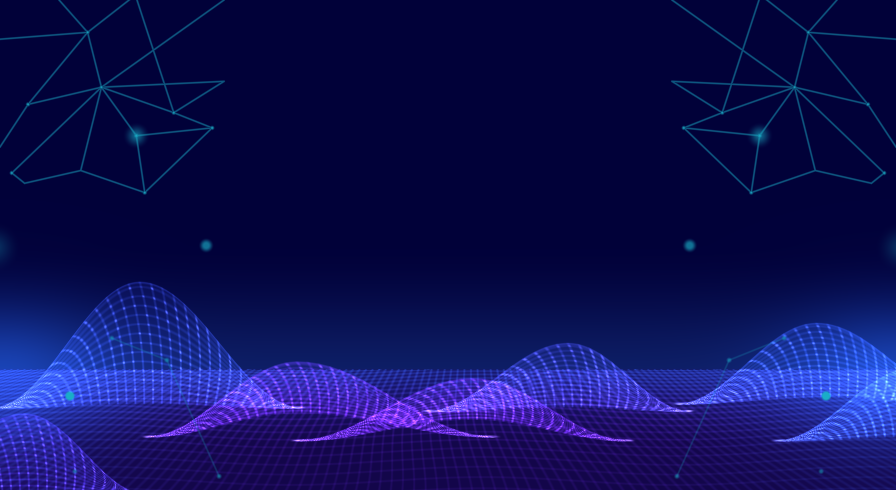
This background is drawn by a WebGL 2 fragment shader. Its source:

```glsl
#version 300 es
precision highp float;

uniform vec2 u_resolution;
out vec4 fragColor;

const float ASPECT = 1.82;
const float HORIZON = 0.246;
const vec3 NAVY = vec3(0.005, 0.004, 0.225);
const vec3 HAZE = vec3(0.055, 0.125, 0.41);
const vec3 FLOOR = vec3(0.075, 0.025, 0.29);
const vec3 CYAN = vec3(0.10, 0.68, 0.78);
const vec3 BLUE = vec3(0.24, 0.46, 0.95);
const vec3 VIOLET = vec3(0.52, 0.20, 0.95);
const vec3 INDIGO = vec3(0.32, 0.22, 0.85);

// Network joints on the left side; the right side is mirrored.
const vec2 NODES[21] = vec2[21](
  vec2(0.178, 0.934), vec2(0.206, 0.822), vec2(0.057, 0.787), vec2(0.024, 0.647),
  vec2(0.277, 0.723), vec2(0.294, 0.607), vec2(0.431, 0.739), vec2(0.353, 0.770),
  vec2(0.455, 0.834), vec2(0.164, 0.652), vec2(0.050, 0.626), vec2(0.0, 0.92),
  vec2(0.12, 1.0), vec2(0.275, 1.01), vec2(0.455, 1.0), vec2(0.0, 0.70),
  vec2(0.227, 0.310), vec2(0.339, 0.265), vec2(0.142, 0.192), vec2(0.445, 0.028),
  vec2(0.152, 0.038));
const ivec2 EDGES[24] = ivec2[24](
  ivec2(0, 12), ivec2(0, 13), ivec2(0, 1), ivec2(0, 2), ivec2(0, 11), ivec2(1, 2),
  ivec2(1, 3), ivec2(1, 4), ivec2(1, 9), ivec2(1, 8), ivec2(1, 14), ivec2(1, 7),
  ivec2(7, 13), ivec2(7, 8), ivec2(7, 6), ivec2(4, 6), ivec2(4, 5), ivec2(5, 6),
  ivec2(5, 9), ivec2(9, 10), ivec2(3, 10), ivec2(2, 15), ivec2(16, 17), ivec2(17, 19));

float hash(vec2 p) {
  vec3 q = fract(vec3(p.xyx) * 0.1031);
  q += dot(q, q.yzx + 33.33);
  return fract((q.x + q.y) * q.z);
}

float segmentDistance(vec2 p, vec2 a, vec2 b) {
  vec2 ab = b - a;
  return length(p - a - ab * clamp(dot(p - a, ab) / dot(ab, ab), 0.0, 1.0));
}

float gridLine(float v, float scale) {
  float width = clamp(fwidth(v) * scale, 0.0001, 0.7);
  return 1.0 - smoothstep(0.0, width, abs(fract(v) - 0.5));
}

float disc(vec2 p, vec2 centre, float radius, float blur) {
  return 1.0 - smoothstep(radius - blur, radius + blur, length(p - centre));
}

// Wire hill: widths are its left and right reach, lift arches its lower rim.
vec3 hill(vec2 p, vec2 foot, float height, vec2 widths, float lift, vec3 tint, float scale) {
  float t = (p.x - foot.x) / (p.x < foot.x ? widths.x : widths.y);
  float bell = pow(cos(1.5708 * clamp(t, -1.0, 1.0)), 2.0);
  float bottom = foot.y + lift * bell;
  float span = max((height - lift) * bell, 0.002);
  float s = (p.y - bottom) / span;
  float inside = smoothstep(-0.003, 0.001, p.y - bottom)
    * (1.0 - smoothstep(-0.001, 0.003, p.y - bottom - span))
    * (1.0 - smoothstep(0.96, 1.04, abs(t)));
  vec2 grid = vec2((p.x - foot.x) * (56.0 - 12.0 * s) + 1.5 * s * s, s * 13.0);
  float columns = gridLine(grid.x, scale);
  float rows = gridLine(grid.y, scale);
  float crest = 1.0 - smoothstep(0.0, 0.005, abs(p.y - bottom - span));
  float tail = pow(min(abs(t), 1.0), 7.0);
  float sparkle = columns * rows * hash(floor(grid) + foot * 91.0);
  float light = 0.08 + (0.30 * columns + 0.22 * rows) * mix(1.0, 0.55, clamp(s, 0.0, 1.0));
  light += 0.22 * crest + 0.5 * sparkle + 0.35 * tail;
  return inside * light * mix(tint, vec3(0.85, 0.75, 1.0), 0.5 * tail + 0.25 * sparkle);
}

vec3 backdrop(vec2 p, float side) {
  vec3 c = mix(HAZE, NAVY, smoothstep(0.20, 0.50, p.y));
  vec3 ground = mix(FLOOR, vec3(0.09, 0.09, 0.42), smoothstep(0.08, HORIZON, p.y));
  c = mix(ground, c, smoothstep(HORIZON - 0.004, HORIZON + 0.004, p.y));
  float glow = exp(-dot(vec2(side * 4.5, (p.y - 0.23) * 7.0), vec2(side * 4.5, (p.y - 0.23) * 7.0)));
  return c + glow * vec3(0.05, 0.15, 0.32);
}

vec3 floorMesh(vec2 p, float side, float scale) {
  float depth = max(HORIZON - p.y, 0.0);
  float rows = gridLine(14.0 * log(depth + 0.08 + 0.008 * sin(p.x * 8.0)), scale);
  float columns = gridLine((p.x - 0.5 * ASPECT) * 24.0 / (0.32 + depth) + 0.6 * sin(depth * 18.0), scale);
  vec3 tint = mix(BLUE, VIOLET, smoothstep(0.0, 0.6, side) * smoothstep(0.0, 0.10, depth));
  float fade = mix(0.26, 0.12, smoothstep(0.0, 0.24, depth));
  return step(p.y, HORIZON) * fade * (0.6 * rows + 0.7 * columns) * tint;
}

float network(vec2 p) {
  float light = 0.0;
  for (int i = 0; i < 24; i++) {
    float d = segmentDistance(p, NODES[EDGES[i].x], NODES[EDGES[i].y]);
    light = max(light, 0.5 * (1.0 - smoothstep(0.0, 0.0034, d)));
  }
  light *= mix(0.45, 1.0, step(0.5, p.y));
  for (int i = 0; i < 8; i++) light = max(light, 0.9 * disc(p, NODES[i], 0.003, 0.003));
  return light;
}

float orbs(vec2 p) {
  float light = 0.65 * disc(p, NODES[4], 0.012, 0.016);
  light += 0.65 * disc(p, vec2(0.419, 0.499), 0.010, 0.006);
  light += 0.35 * disc(p, vec2(-0.01, 0.495), 0.018, 0.035);
  light += disc(p, NODES[18], 0.009, 0.003);
  for (int i = 16; i < 21; i++) light += 0.5 * disc(p, NODES[i], 0.004, 0.003);
  return min(light, 1.0);
}

void main() {
  vec2 p = gl_FragCoord.xy / u_resolution * vec2(ASPECT, 1.0);
  float scale = u_resolution.y / 280.0;
  float side = min(p.x, ASPECT - p.x);
  vec2 mirrored = vec2(side, p.y);
  vec3 c = backdrop(p, side) + floorMesh(p, side, scale);

  // Far hills, then near hills.
  c += hill(p, vec2(0.284, 0.167), 0.257, vec2(0.30, 0.33), 0.01, mix(BLUE, INDIGO, 0.4), scale);
  c += hill(p, vec2(1.659, 0.175), 0.165, vec2(0.285, 0.32), 0.015, mix(BLUE, INDIGO, 0.3), scale);
  c += hill(p, vec2(1.154, 0.160), 0.139, vec2(0.29, 0.25), 0.01, mix(BLUE, VIOLET, 0.45), scale);
  c += hill(p, vec2(0.604, 0.108), 0.153, vec2(0.308, 0.40), 0.05, VIOLET, scale);
  c += hill(p, vec2(0.96, 0.100), 0.127, vec2(0.36, 0.32), 0.045, VIOLET, scale);
  c += hill(p, vec2(1.86, 0.100), 0.150, vec2(0.285, 0.30), 0.01, BLUE, scale);
  c += hill(p, vec2(0.05, -0.01), 0.165, vec2(0.30, 0.25), 0.0, INDIGO, scale);

  c = mix(c, CYAN, network(mirrored));
  c = mix(c, CYAN, orbs(mirrored));
  fragColor = vec4(min(c, 1.0), 1.0);
}
```
